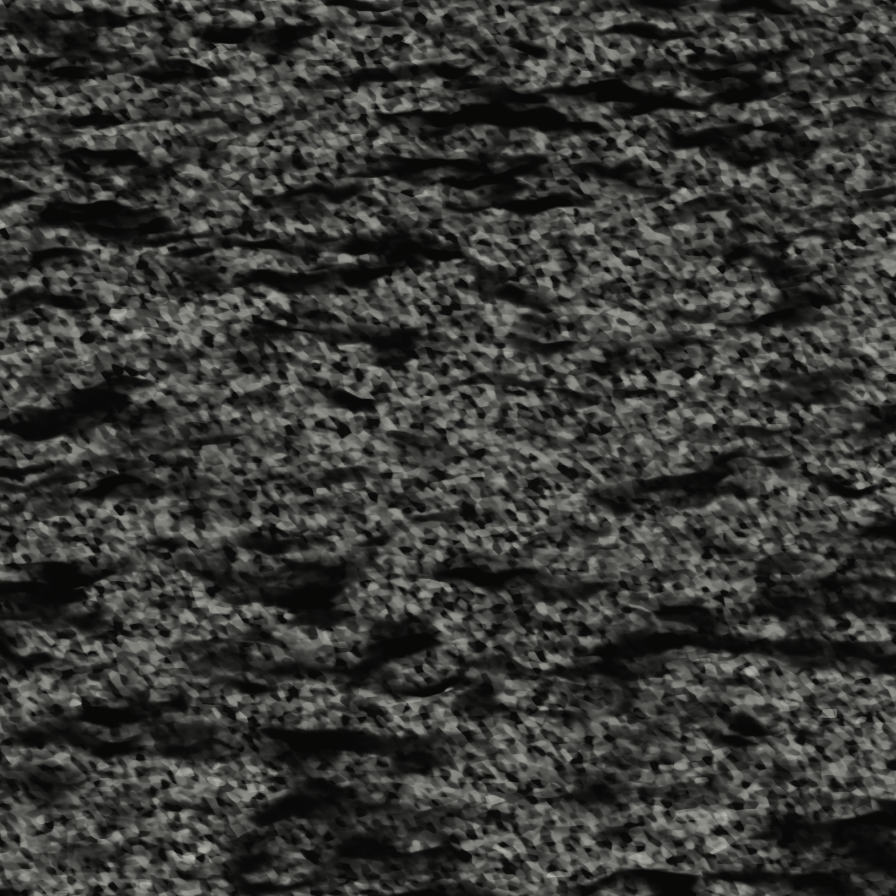
Write a Shadertoy shader that draws this texture.

```glsl
vec3 hash3(vec2 cell) {
    vec3 q = vec3(dot(cell, vec2(127.1, 311.7)),
                  dot(cell, vec2(269.5, 183.3)),
                  dot(cell, vec2(419.2, 371.9)));
    return fract(sin(q) * 43758.5);
}

// Smooth cellular noise: random cell values blended by distance to their seeds
float cells(vec2 p) {
    vec2 home = floor(p);
    vec2 local = p - home;
    float total = 0.0, weights = 0.0;
    for (int j = -1; j <= 1; j++) {
        for (int i = -1; i <= 1; i++) {
            vec2 offset = vec2(i, j);
            vec3 seed = hash3(home + offset);
            vec2 d = offset + seed.xy - local;
            float w = exp(-7.0 * dot(d, d));
            total += w * seed.z;
            weights += w;
        }
    }
    return total / weights;
}

// Flat wave patches that grow wider and taller toward the viewer
float swell(vec2 uv) {
    vec2 sea = vec2((uv.x - 0.5) * (0.65 + 0.5 * uv.y), uv.y * (0.65 + 0.28 * uv.y));
    sea.y += 0.004 * sin(sea.x * 31.0 + uv.y * 17.0) + 0.002 * sin(sea.x * 83.0 - uv.y * 41.0);
    sea += 0.006 * (cells(uv * vec2(38.0, 60.0)) - 0.5);
    float large = cells(sea * vec2(13.0, 46.0) + 7.0);
    float small = cells(sea * vec2(27.0, 88.0) + 31.0);
    return mix(large, small, 0.42);
}

// Fine ripples: slanted strokes crossed with short level ones
float ripples(vec2 uv) {
    float slanted = cells(vec2((uv.x + uv.y) * 112.0, (uv.x - uv.y) * 62.0));
    float level = cells(uv * vec2(85.0, 165.0) + 53.0);
    return mix(slanted, level, 0.45);
}

void mainImage(out vec4 fragColor, in vec2 fragCoord) {
    vec2 uv = fragCoord / iResolution.y;
    float near = smoothstep(0.4, 0.05, uv.y);

    // Wave light, with broad gusts and a dim band across the lower middle
    float gusts = cells(uv * vec2(2.6, 6.5) + 11.0) - 0.5;
    float band = exp(-pow((uv.y - 0.34 + 0.02 * sin(uv.x * 5.0)) / 0.07, 2.0));
    float height = swell(uv) + 0.2 * gusts - 0.07 * band - 0.07 * near;
    float lit = smoothstep(0.13, 0.62, height);

    // Ripples show on lit slopes and fade inside the troughs
    float grain = max(1.0 + 3.1 * (ripples(uv) - 0.5), 0.06);
    float light = 0.03 + 0.265 * lit * grain;

    // Sparse glints on the crests, longer and stronger in the foreground
    float sparkle = smoothstep(0.74, 0.97, cells(uv * vec2(64.0, 105.0) + 91.0));
    float crest = smoothstep(0.48, 0.75, height);
    light += sparkle * lit * (0.1 + 0.12 * crest + 0.1 * near);

    // Soft shoulder on the highlights and a faint olive grey tint
    light = min(light, 0.5) + 0.55 * max(light - 0.5, 0.0);
    fragColor = vec4(light * vec3(0.99, 1.0, 0.955), 1.0);
}
```
